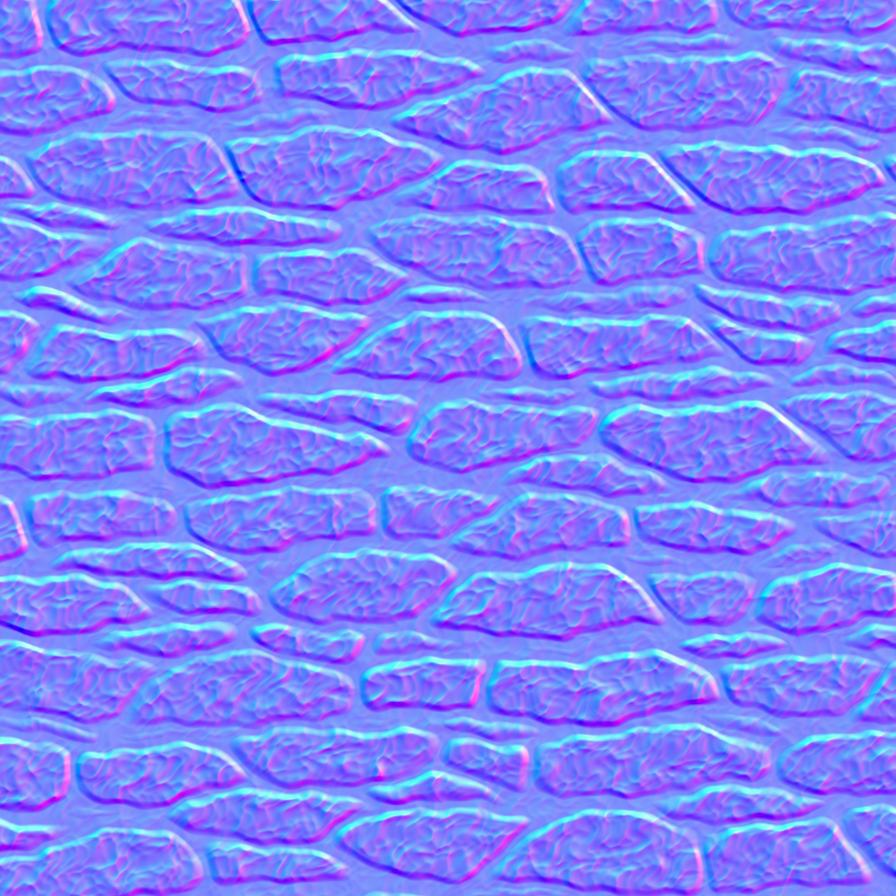
Give the GLSL for this texture map, as a WebGL 1 fragment shader.

```glsl
precision highp float;
// Tangent-space normal map of a rubble stone wall with rough faces and thin mortar.

uniform vec2 u_resolution;

const vec2 GRID = vec2(5.4, 10.6);         // large stones across and up the canvas
const vec2 METRIC = vec2(0.62, 1.0);       // flattens stone tops and bottoms
const float CORNER = 170.0;                // higher is sharper stone corners
const float BEVEL = 0.0095;                // width of the rounded rim
const float RIM_HEIGHT = 0.0024;
const vec3 FLAT_COLOUR = vec3(0.49, 0.49, 0.99);
const float MORTAR_LEAN = 0.06;
const float STONE_LEAN = -0.012;

vec2 hash2(vec2 p) {
  vec2 k = vec2(dot(p, vec2(127.1, 311.7)), dot(p, vec2(269.5, 183.3)));
  return fract(sin(k) * 43758.55);
}

// Layered sines that bend straight lines.
vec2 waver(vec2 p) {
  vec2 a = sin(p.yx * vec2(1.0, 1.3) + 1.7 * sin(p * 0.7 + 2.0));
  vec2 b = sin(p.yx * 2.3 + p * 1.4 + vec2(0.8, 4.1));
  return a + 0.5 * b;
}

// Smooth cellular noise: squared distance to the nearest point, softly blended.
float cellular(vec2 p) {
  vec2 base = floor(p);
  float sum = 0.0;
  for (int j = -1; j <= 1; j++) {
    for (int i = -1; i <= 1; i++) {
      vec2 cell = base + vec2(float(i), float(j));
      vec2 d = cell + hash2(cell) - p;
      sum += exp(-4.0 * dot(d, d));
    }
  }
  return -log(sum + 0.0001) / 4.0;
}

float rowShift(float row) {
  return 0.5 * mod(row, 2.0) + 0.35 * hash2(vec2(row, 5.0)).x;
}

// Centre of a stone (xy) and its size weight (z); kind 1 is a small filler.
vec3 stoneSite(vec2 cell, float kind) {
  vec2 h = hash2(cell + kind * 19.0) - 0.5;
  float size = hash2(cell + 37.0 + kind * 11.0).x;
  vec2 centre = cell + mix(vec2(0.5) + h * vec2(0.75, 0.36), h * vec2(0.5, 0.4), kind);
  centre.x += rowShift(cell.y);
  return vec3(centre, mix(0.2 * size, 0.24 * size - 0.17, kind));
}

// Candidate n of 30 around q: 5 columns, 3 rows, 2 kinds.
vec3 candidate(vec2 q, float n) {
  float kind = step(15.0, n);
  float k = n - 15.0 * kind;
  float row = floor(q.y) + floor((k + 0.5) / 5.0) - 1.0;
  float column = floor(q.x - rowShift(row)) + floor(mod(k + 0.5, 5.0)) - 2.0;
  return stoneSite(vec2(column, row), kind);
}

// Weighted cells: x is the distance to the joint in canvas units, y a stone id.
vec2 stones(vec2 p) {
  vec2 q = p * GRID;
  vec2 nearest = vec2(0.0);
  float id = 0.0;
  float least = 100.0;
  for (int n = 0; n < 30; n++) {
    vec3 site = candidate(q, float(n));
    vec2 d = (site.xy - q) * METRIC;
    float power = dot(d, d) - site.z;
    if (power < least) {
      least = power;
      nearest = d;
      id = fract(abs(site.z) * 91.0);
    }
  }
  float sum = 0.00001;
  for (int n = 0; n < 30; n++) {
    vec3 site = candidate(q, float(n));
    vec2 d = (site.xy - q) * METRIC;
    vec2 across = (d - nearest) * GRID * METRIC;
    if (dot(across, across) > 0.0001) {
      float gap = 0.5 * (dot(d, d) - site.z - least) / length(across);
      sum += exp(-CORNER * gap);
    }
  }
  return vec2(-log(sum) / CORNER, id);
}

// Chipped stone face, slightly stretched along the rising diagonal.
float grain(vec2 p) {
  vec2 q = vec2((p.x + p.y) * 0.62, (p.y - p.x) * 0.8);
  q += 0.003 * waver(q * 75.0);
  return 0.0030 * cellular(q * 24.0) + 0.0026 * cellular(q * 58.0 + 9.0)
       + 0.0014 * cellular(q * 115.0 + 23.0);
}

// Surface height (x) and stone coverage (y).
vec2 wall(vec2 p) {
  vec2 bent = p + 0.0048 * waver(p * 19.0) + 0.0017 * waver(p * 74.0 + 3.0);
  vec2 stone = stones(bent);
  float inset = mix(0.0, 0.0035, stone.y);
  float cover = smoothstep(inset, inset + BEVEL, stone.x);
  float rim = RIM_HEIGHT * mix(0.65, 1.2, fract(stone.y * 7.0));
  return vec2(rim * cover + grain(p) * mix(0.35, 1.0, cover), cover);
}

void main() {
  vec2 p = gl_FragCoord.xy / u_resolution.y;
  float e = 0.002;
  vec2 here = wall(p);
  vec2 slope = vec2(here.x - wall(p + vec2(e, 0.0)).x,
                    here.x - wall(p + vec2(0.0, e)).x) / e;
  slope.y += mix(MORTAR_LEAN, STONE_LEAN, here.y);
  slope *= mix(vec2(0.85), vec2(1.05), step(0.0, slope));   // upper rims are crisper

  vec3 colour = FLAT_COLOUR + vec3(slope, -0.08 * dot(slope, slope));
  gl_FragColor = vec4(clamp(colour, 0.0, 1.0), 1.0);
}
```
